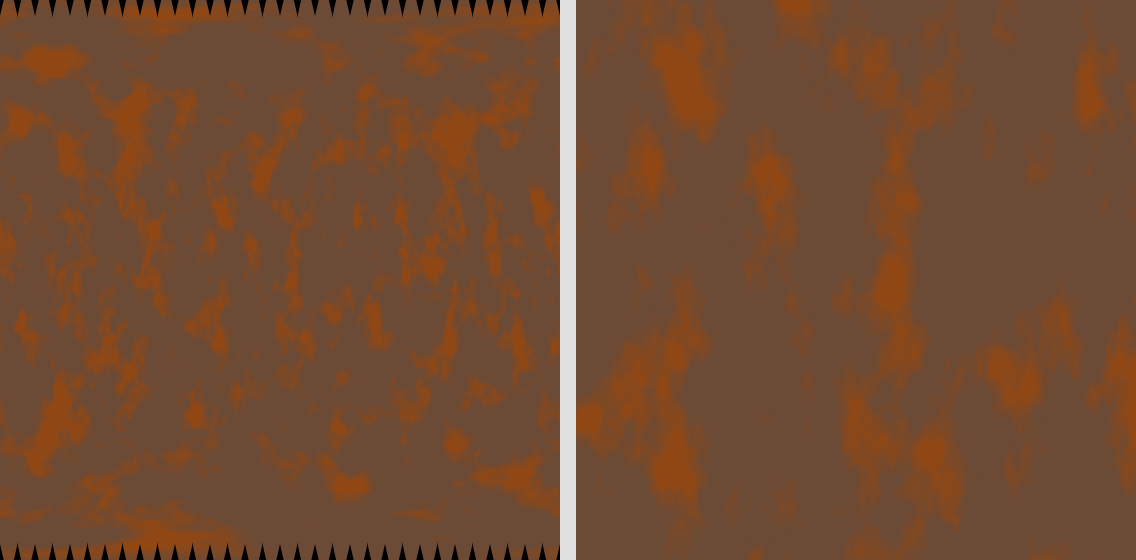
Left, the full canvas; right, a detail of the centre.
A Shadertoy shader for this texture:

```glsl
// Rusty brown metal unwrapped from a sphere: 3D fractal gradient noise is
// sampled on the sphere, so patches stretch sideways near both poles.
// Rows of black pole gaps from the unwrapping line the top and bottom edges.

const float PI = 3.14159265;
const vec3 METAL = vec3(0.42, 0.29, 0.21);
const vec3 RUST = vec3(0.565, 0.28, 0.08);
const vec3 GAP = vec3(0.0);

const float PATCH_FREQUENCY = 4.0;
const float ROUGHNESS = 0.6;
const float RUST_CONTRAST = 2.25;
const float GAP_COUNT = 32.0;
const float GAP_HEIGHT = 0.0286;
const float GAP_HALF_WIDTH = 0.21; // share of one repeat

// Random gradient with components in -1..1
vec3 hashGradient(vec3 cell) {
    vec3 p = vec3(dot(cell, vec3(127.1, 311.7, 74.7)),
                  dot(cell, vec3(269.5, 183.3, 246.1)),
                  dot(cell, vec3(113.5, 271.9, 124.6)));
    return 2.0 * fract(sin(p) * 43758.5453) - 1.0;
}

float cornerValue(vec3 cell, vec3 local, vec3 corner) {
    return dot(hashGradient(cell + corner), local - corner);
}

float gradientNoise(vec3 p) {
    vec3 cell = floor(p);
    vec3 f = p - cell;
    vec3 w = f * f * f * (f * (f * 6.0 - 15.0) + 10.0);
    vec2 o = vec2(0.0, 1.0);
    float nearLow = mix(cornerValue(cell, f, o.xxx), cornerValue(cell, f, o.yxx), w.x);
    float nearHigh = mix(cornerValue(cell, f, o.xyx), cornerValue(cell, f, o.yyx), w.x);
    float farLow = mix(cornerValue(cell, f, o.xxy), cornerValue(cell, f, o.yxy), w.x);
    float farHigh = mix(cornerValue(cell, f, o.xyy), cornerValue(cell, f, o.yyy), w.x);
    return mix(mix(nearLow, nearHigh, w.y), mix(farLow, farHigh, w.y), w.z);
}

float fractalNoise(vec3 p, float gain) {
    float sum = 0.0;
    float amplitude = 1.0;
    for (int i = 0; i < 5; i++) {
        sum += amplitude * gradientNoise(p);
        p = p * 2.0 + vec3(3.7, 9.2, 5.4);
        amplitude *= gain;
    }
    return sum;
}

// Longitude runs along x, latitude along y
vec3 spherePoint(vec2 uv) {
    float lon = uv.x * 2.0 * PI;
    float lat = (uv.y - 0.5) * PI;
    return vec3(cos(lat) * cos(lon), cos(lat) * sin(lon), sin(lat));
}

// Coverage of the triangles that point inward from both edges
float poleGaps(vec2 uv, float count, float height, float halfWidth, float pixel) {
    float depth = min(uv.y, 1.0 - uv.y);
    float across = abs(fract(uv.x * count + 0.5) - 0.5);
    float reach = halfWidth * (1.0 - depth / height);
    return clamp((reach - across) / (pixel * count) + 0.5, 0.0, 1.0);
}

void mainImage(out vec4 fragColor, in vec2 fragCoord) {
    vec2 uv = fragCoord / iResolution.xy;

    // Rust shows only where the noise is positive
    float noise = fractalNoise(spherePoint(uv) * PATCH_FREQUENCY + 11.3, ROUGHNESS);
    float rust = clamp(noise * RUST_CONTRAST, 0.0, 1.0);
    vec3 color = mix(METAL, RUST, rust);

    // Gaps at the poles
    float gap = poleGaps(uv, GAP_COUNT, GAP_HEIGHT, GAP_HALF_WIDTH, 1.0 / iResolution.x);
    fragColor = vec4(mix(color, GAP, gap), 1.0);
}
```
